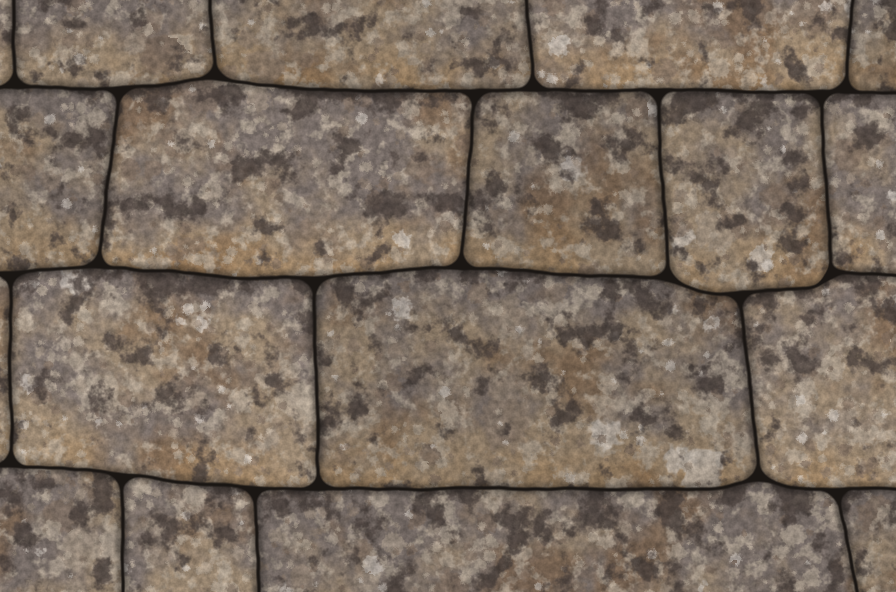
A Shadertoy shader for this texture:

```glsl
const vec3 JOINT = vec3(0.10, 0.085, 0.075);
const vec3 SOOT  = vec3(0.27, 0.235, 0.22);
const vec3 GREY  = vec3(0.45, 0.41, 0.39);
const vec3 BROWN = vec3(0.46, 0.37, 0.29);
const vec3 TAN   = vec3(0.57, 0.50, 0.42);
const vec3 OCHRE = vec3(0.61, 0.48, 0.33);
const vec3 PALE  = vec3(0.67, 0.62, 0.56);
const vec3 CHALK = vec3(0.76, 0.73, 0.70);

// Joint positions at the top of each course, and their sideways lean
const vec4 JOINT_X[4] = vec4[4](
    vec4(0.024, 0.354, 0.890, 1.441), vec4(0.203, 0.803, 1.110, 1.386),
    vec4(0.018, 0.531, 1.250, 2.000), vec4(0.207, 0.429, 1.413, 2.000));
const vec4 JOINT_LEAN[4] = vec4[4](
    vec4(0.0, 0.08, 0.08, -0.1), vec4(-0.13, -0.08, 0.06, 0.06),
    vec4(0.0, 0.02, 0.1, 0.0), vec4(0.0, 0.05, 0.2, 0.0));

vec2 hash2(vec2 p) {
    vec3 q = fract(p.xyx * vec3(0.1031, 0.1030, 0.0973));
    q += dot(q, q.yzx + 33.33);
    return fract((q.xx + q.yz) * q.zy);
}

float corner(vec2 cell, vec2 offset) {
    float angle = 6.2832 * hash2(cell).x;
    return dot(vec2(cos(angle), sin(angle)), offset);
}

float gradientNoise(vec2 p) {
    vec2 i = floor(p), f = fract(p), e = vec2(0.0, 1.0);
    vec2 u = f * f * f * (f * (f * 6.0 - 15.0) + 10.0);
    return mix(mix(corner(i, f), corner(i + e.yx, f - e.yx), u.x),
               mix(corner(i + e, f - e), corner(i + 1.0, f - 1.0), u.x), u.y);
}

float fbm(vec2 p, int octaves) {
    float sum = 0.0, amp = 1.0;
    for (int i = 0; i < octaves; i++) {
        sum += amp * gradientNoise(p);
        p = mat2(1.6, 1.2, -1.2, 1.6) * p + 17.3;
        amp *= 0.58;
    }
    return sum;
}

// Height of the bed line above course k
float bed(int k, float x) {
    if (k == 0) return 1.17;
    if (k == 1) return 0.852 - 0.005 * x + 0.016 * exp(-pow((x - 0.36) / 0.08, 2.0));
    if (k == 2) return 0.539 + 0.008 * cos(10.0 * (x - 0.15))
        - 0.033 * (smoothstep(1.10, 1.22, x) - 0.75 * smoothstep(1.36, 1.43, x));
    if (k == 3) return mix(0.213, 0.174, smoothstep(0.0, 0.5, x))
        + 0.014 * exp(-pow((x - 1.28) / 0.05, 2.0));
    return -0.17;
}

// Ragged round colonies: x = coverage, y = random tint
vec2 lichen(vec2 p, float density, float soft) {
    vec2 cell = floor(p), best = vec2(0.0);
    float ragged = 0.22 * gradientNoise(p * 3.0) + 0.16 * gradientNoise(p * 8.0);
    for (int y = -1; y <= 1; y++)
    for (int x = -1; x <= 1; x++) {
        vec2 id = cell + vec2(x, y), k = hash2(id + 57.0);
        float d = length(p - id - hash2(id)) - mix(0.15, 0.5, k.x * k.x) + ragged;
        float cover = step(k.y, density) * smoothstep(soft, -soft, d);
        if (cover > best.x) best = vec2(cover, fract(k.y * 37.0));
    }
    return best;
}

// Weathered surface; lower and upper rise towards those edges of the stone
vec3 stoneColour(vec2 p, float lower, float upper, float tone, float px) {
    float blotch = fbm(p * 6.0, 5) + 0.5 * lower - 0.4 * upper + tone;
    vec3 col = mix(GREY, TAN, smoothstep(-0.35, 0.5, blotch));
    col = mix(col, BROWN, 0.75 * smoothstep(0.05, 0.5, fbm(p * 4.0 + 9.0, 5)));
    col = mix(col, OCHRE, 0.5 * lower * smoothstep(-0.4, 0.4, fbm(p * 9.0 + 5.0, 3)));
    col = mix(col, PALE, 0.7 * smoothstep(0.05, 0.5, fbm(p * 26.0 + 3.0, 4)));
    for (int i = 0; i < 3; i++) {
        float scale = 12.0 * exp2(float(i));
        vec2 spot = lichen(p * scale + 40.0 * float(i), 0.36, 0.05 + px * scale);
        vec3 tint = mix(mix(BROWN, GREY, 0.5), PALE, smoothstep(0.1, 0.6, spot.y));
        tint = mix(tint, CHALK, step(0.92, spot.y));
        col = mix(col, tint, 0.65 * spot.x);
    }
    float soot = fbm(p * 15.0 + 31.0, 5) + 0.25 * upper - 0.15 * lower;
    col = mix(col, SOOT, 0.8 * smoothstep(0.1, 0.5, soot));
    return col * (1.0 + 0.22 * fbm(p * 75.0, 3));
}

void mainImage(out vec4 fragColor, in vec2 fragCoord) {
    float px = 1.0 / iResolution.y;
    vec2 p = fragCoord * px;
    vec2 w = p + 0.004 * vec2(fbm(p * 9.0, 3), fbm(p * 9.0 + 50.0, 3));

    // Find the course, then the stone within it
    int row = 0;
    for (int k = 1; k < 4; k++) row += int(w.y < bed(k, w.x));
    float top = bed(row, w.x), bottom = bed(row + 1, w.x);
    float left = -0.3, right = 1.9, index = 0.0;
    for (int i = 0; i < 4; i++) {
        float x = JOINT_X[row][i] + JOINT_LEAN[row][i] * (min(top, 1.0) - w.y);
        if (x < w.x) { left = x; index += 1.0; }
        else right = min(right, x);
    }

    // Rounded distance to the edge of the stone
    vec2 inset = min(w - vec2(left, bottom), vec2(right, top) - w);
    float radius = 0.03;
    float edge = radius - length(max(radius - inset, 0.0));

    vec2 seed = hash2(vec2(index, row) + 11.0);
    float lower = 1.0 - smoothstep(0.0, 0.13, w.y - bottom);
    float upper = 1.0 - smoothstep(0.0, 0.10, top - w.y);
    vec3 col = stoneColour(p + 20.0 * seed, lower, upper, 0.4 * (seed.x - 0.5), px);
    col *= 0.94 + 0.12 * seed.y;

    // Worn shoulders and dark joints
    col *= mix(0.68, 1.0, smoothstep(0.002, 0.018, edge));
    col = mix(JOINT, col, smoothstep(0.0022 - px, 0.0034 + px, edge));
    fragColor = vec4(col, 1.0);
}
```
